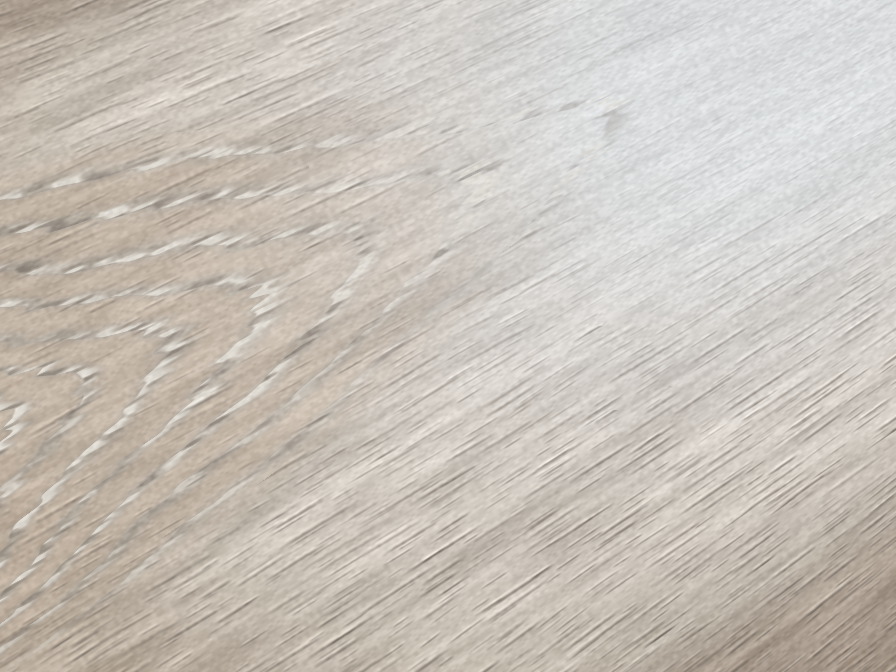
Reproduce this texture procedurally as a WebGL 1 fragment shader.

```glsl
precision highp float;
// Pale oak board seen at a slant, with soft window light from the upper right.
// Grain coordinates fan out from a far vanishing point; nested arches, tapered
// pores and fine fibres are layered over a radial colour ramp.
uniform vec2 u_resolution;

const vec3 COOL_LIGHT = vec3(0.855, 0.865, 0.870);
const vec3 PALE_OAK   = vec3(0.825, 0.803, 0.778);
const vec3 BEIGE_OAK  = vec3(0.772, 0.740, 0.696);
const vec3 TAN_OAK    = vec3(0.705, 0.655, 0.595);
const vec3 RING_TAN   = vec3(0.755, 0.690, 0.622);
const vec3 RING_GREY  = vec3(0.665, 0.635, 0.595);
const vec3 FIBRE      = vec3(0.895, 0.880, 0.850);
const vec3 PORE       = vec3(0.440, 0.405, 0.375);
const vec3 EDGE_BROWN = vec3(0.610, 0.550, 0.495);
const vec2 CENTRE     = vec2(0.667, 0.5);
const float GRAIN_ANGLE = 0.506;
const float VANISH_DIST = 4.5;
const float ARCH_AXIS   = 0.20;
const vec2 LIGHT_POS    = vec2(0.64, 0.16);

float hash(vec2 p) {
  vec3 q = fract(vec3(p.xyx) * 0.1031);
  q += dot(q, q.yzx + 33.33);
  return fract((q.x + q.y) * q.z);
}

float noise(vec2 p) {
  vec2 i = floor(p), f = fract(p);
  f = f * f * (3.0 - 2.0 * f);
  return mix(mix(hash(i), hash(i + vec2(1.0, 0.0)), f.x),
             mix(hash(i + vec2(0.0, 1.0)), hash(i + vec2(1.0, 1.0)), f.x), f.y);
}

float fbm(vec2 p) {
  float sum = 0.0, amp = 0.5;
  for (int i = 0; i < 4; i++) {
    sum += amp * noise(p);
    p = p * 2.03 + 17.7;
    amp *= 0.5;
  }
  return sum / 0.9375;
}

// x runs along the grain, y across it.
vec2 grainCoords(vec2 p) {
  vec2 axis = vec2(cos(GRAIN_ANGLE), sin(GRAIN_ANGLE));
  vec2 d = CENTRE + VANISH_DIST * axis - p;
  return VANISH_DIST * vec2(1.0, GRAIN_ANGLE - atan(d.y, d.x)) - vec2(length(d), 0.0);
}

// Tapered dashes, one per cell: x = dark groove, y = light lip beside it.
vec2 pores(vec2 g, vec2 freq, float density, float seed) {
  vec2 q = g * freq + seed;
  float row = floor(q.y);
  q.x += 13.0 * hash(vec2(row, seed));
  vec2 id = vec2(floor(q.x), row) + seed;
  vec2 f = fract(q);
  float halfLen = mix(0.18, 0.48, hash(id + 3.1));
  float along = abs(f.x - 0.5) / halfLen;
  float taper = (1.0 - smoothstep(0.35, 1.0, along)) * step(hash(id + 7.7), density);
  float mid = mix(0.28, 0.48, hash(id + 5.3)) + 0.12 * (f.x - 0.5);
  float width = max(0.24, freq.y * 1.1 / u_resolution.y);
  float groove = 1.0 - smoothstep(0.0, width, abs(f.y - mid));
  float lip = 1.0 - smoothstep(0.0, width, abs(f.y - mid - 0.33));
  return vec2(groove, lip) * taper * mix(0.4, 1.0, hash(id + 9.2));
}

vec3 boardColour(vec2 g, float lightDist) {
  vec3 c = mix(COOL_LIGHT, PALE_OAK, smoothstep(0.15, 0.58, lightDist));
  c = mix(c, BEIGE_OAK, smoothstep(0.48, 0.84, lightDist));
  c = mix(c, TAN_OAK, smoothstep(0.78, 1.10, lightDist));
  float edge = smoothstep(0.54, 0.70, -g.y) + 0.6 * smoothstep(0.55, 0.68, g.y);
  return mix(c, EDGE_BROWN, 0.75 * edge);
}

void main() {
  vec2 p = gl_FragCoord.xy / u_resolution.y;
  vec2 g = grainCoords(p);
  float lightDist = length((g - LIGHT_POS) * vec2(0.75, 1.0));
  float relief = smoothstep(0.05, 0.75, lightDist);
  vec3 col = boardColour(g, lightDist);

  // Broad streaks along the grain
  float streak = fbm(g * vec2(1.6, 17.0) + 4.0) - 0.5;
  float fine = fbm(g * vec2(8.0, 95.0) + 31.0) - 0.5;
  col += (0.15 * streak + 0.19 * fine) * vec3(1.0, 1.02, 1.04) * mix(0.35, 1.0, relief);

  // Nested arches with tips to the right: long upper arms, blunt lower arms
  float w = g.y - ARCH_AXIS + 0.03 * (noise(g * vec2(4.0, 7.0)) - 0.5);
  float bend = w > 0.0 ? 2.0 * w + 6.0 * w * w : -0.3 * w + 12.0 * w * w;
  bend *= smoothstep(-0.02, 0.06, abs(w));
  float reach = g.x + bend + 0.07 * (fbm(g * vec2(5.0, 12.0) + 9.0) - 0.5);
  reach += 0.04 * (noise(g * vec2(9.0, 120.0)) - 0.5);
  float phase = log(max(reach + 1.4, 0.2)) * 7.1;
  float ring = fract(phase);
  float arch = smoothstep(-0.36, -0.20, w) * (1.0 - smoothstep(0.26, 0.42, w));
  arch *= 1.0 - smoothstep(0.30, 0.75, reach);
  vec3 ringCol = mix(RING_GREY, RING_TAN, smoothstep(0.10, 0.50, ring));
  ringCol = mix(ringCol, RING_GREY, 0.5 * smoothstep(0.80, 1.0, ring));
  col = mix(col, ringCol + 0.12 * fine, arch * 0.65 * smoothstep(0.20, 0.80, lightDist));

  // Pale fibres and dark flecks on the arch lines
  float band = smoothstep(0.0, 0.05, ring) * (1.0 - smoothstep(0.12, 0.32, ring));
  float hair = noise(g * vec2(22.0, 195.0) + 60.0);
  float patchy = smoothstep(0.25, 0.60, noise(vec2(phase * 0.8, w * 13.0) + 2.0));
  float bright = arch * band * mix(0.35, 1.0, patchy) * mix(0.5, 1.0, relief);
  col = mix(col, FIBRE, 0.9 * bright * smoothstep(0.40, 0.66, hair));
  col = mix(col, PORE, 0.42 * bright * (1.0 - smoothstep(0.18, 0.40, hair)));

  // Pores, dense on the plain wood and sparse inside the arches
  vec2 bent = g + vec2(0.0, 0.006 * (noise(g * vec2(6.0, 14.0)) - 0.5));
  float amount = mix(0.75, 0.25, arch) * mix(0.7, 1.0, relief);
  vec2 marks = pores(bent, vec2(5.5, 74.0), amount, 11.0);
  marks += 0.8 * pores(bent, vec2(11.0, 112.0), amount * 0.85, 47.0);
  float depth = mix(0.25, 1.0, relief) * mix(0.65, 1.0, smoothstep(0.1, -0.4, g.y));
  col += 0.085 * marks.y * depth;
  col = mix(col, PORE, min(0.62 * marks.x * depth, 0.8));

  // Matt surface speckle
  col += 0.075 * (noise(g * vec2(150.0, 290.0)) - 0.5);
  gl_FragColor = vec4(clamp(col, 0.0, 1.0), 1.0);
}
```
